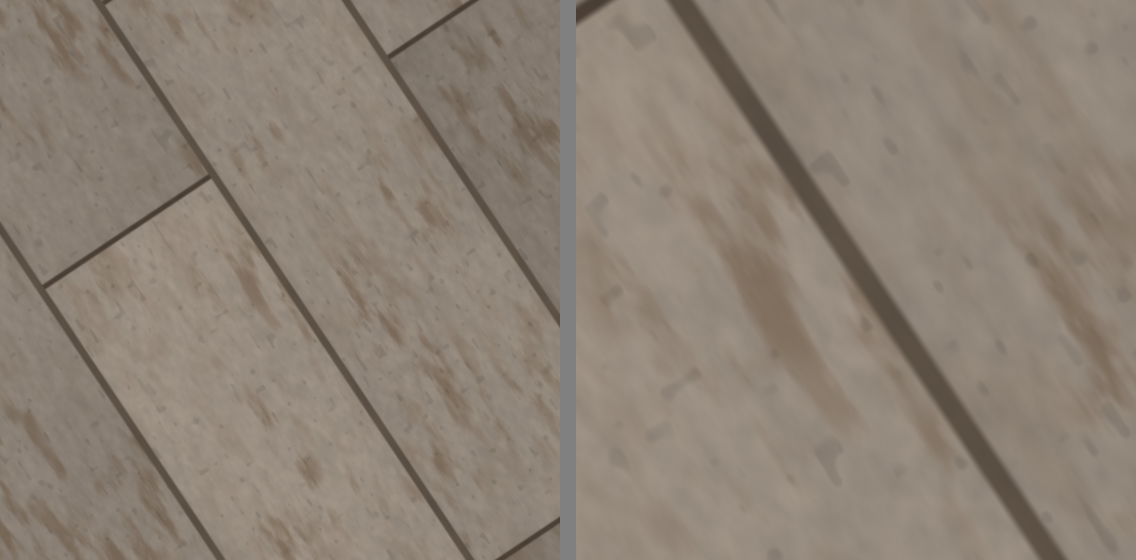
Left: the whole. Right: its middle third, enlarged.
Give the GLSL for this texture, as a WebGL 2 fragment shader.

```glsl
#version 300 es
precision highp float;
// Diagonal floor of long staggered stone planks with brown streaks and dark grout.

#define PLANK_WIDTH 0.370
#define PLANK_LENGTH 1.220
#define ROW_ORIGIN -0.226
#define EVEN_JOINT 0.470
#define ODD_JOINT 0.107
#define SEAM_HALF 0.0066
#define JOINT_HALF 0.0046
#define EDGE_SOFTNESS 0.0028
#define GRAIN_AMOUNT 0.075
#define CLOUD_AMOUNT 0.09
#define STAIN_AMOUNT 0.80

uniform vec2 u_resolution;
out vec4 fragColor;

const vec2 ALONG_AXIS = vec2(0.5547, -0.8321);
const vec3 STONE = vec3(0.568, 0.525, 0.480);
const vec3 STAIN = vec3(0.455, 0.385, 0.315);
const vec3 SEAM = vec3(0.355, 0.310, 0.265);
const vec3 JOINT = vec3(0.290, 0.245, 0.205);

// Brightness of the planks: two per row, cycling over four rows.
const float TONES[8] = float[8](1.045, 0.955, 1.005, 0.94, 0.905, 0.97, 0.96, 1.0);

float hash(vec2 p) {
    vec3 q = fract(p.xyx * 0.1031);
    q += dot(q, q.yzx + 33.33);
    return fract((q.x + q.y) * q.z);
}

float noise(vec2 p) {
    vec2 cell = floor(p), f = fract(p);
    f = f * f * (3.0 - 2.0 * f);
    float low = mix(hash(cell), hash(cell + vec2(1, 0)), f.x);
    float high = mix(hash(cell + vec2(0, 1)), hash(cell + vec2(1, 1)), f.x);
    return mix(low, high, f.y);
}

float fbm(vec2 p) {
    float sum = 0.0, weight = 0.5;
    for (int i = 0; i < 4; i++) {
        sum += weight * noise(p);
        p = p * 2.03 + 17.7;
        weight *= 0.5;
    }
    return sum / 0.9375;
}

// Distance to the nearest end of a repeat, given the position inside it.
float edgeDistance(float position, float size) {
    return min(position, size - position);
}

float lineMask(float distance, float halfWidth) {
    float soft = max(EDGE_SOFTNESS, 0.75 / u_resolution.y);
    return 1.0 - smoothstep(halfWidth - soft, halfWidth + soft, distance);
}

// Surface of one plank; q.x runs across it and q.y along it.
vec3 stoneColor(vec2 q, float tone) {
    float cloud = fbm(q * vec2(7.0, 4.0)) - 0.5;
    float grain = fbm(q * vec2(85.0, 42.0) + 31.0) - 0.5;
    float speckle = noise(q * vec2(130.0, 95.0) + 5.0) - 0.5;
    vec3 color = STONE * tone;
    color *= 1.0 + CLOUD_AMOUNT * cloud + GRAIN_AMOUNT * (1.6 * grain + 0.5 * speckle);

    // Brown streaks, gathered in loose patches.
    float patches = smoothstep(0.38, 0.70, fbm(q * vec2(10.0, 4.5) + 71.0));
    float streaks = smoothstep(0.42, 0.78, fbm(q * vec2(48.0, 15.0) + 13.0));
    float stain = streaks * (0.18 + 0.82 * patches);
    color = mix(color, STAIN * tone, STAIN_AMOUNT * stain);

    // Sparse dark flecks.
    float fleck = smoothstep(0.80, 0.97, noise(q * vec2(90.0, 60.0) + 43.0));
    return color * (1.0 - 0.09 * fleck);
}

void main() {
    // Plank space, measured from the upper left corner.
    vec2 p = gl_FragCoord.xy / u_resolution.y - vec2(0.0, 1.0);
    float along = dot(p, ALONG_AXIS);
    float across = dot(p, vec2(-ALONG_AXIS.y, ALONG_AXIS.x)) - ROW_ORIGIN;

    // Staggered layout.
    float row = floor(across / PLANK_WIDTH);
    float start = mod(row, 2.0) < 0.5 ? EVEN_JOINT : ODD_JOINT;
    float index = floor((along - start) / PLANK_LENGTH);
    vec2 local = vec2(across - row * PLANK_WIDTH, along - start - index * PLANK_LENGTH);
    int slot = int(mod(row, 4.0) * 2.0 + mod(index, 2.0) + 0.5);

    // Each plank shows its own part of the stone pattern.
    vec2 shift = vec2(row * 3.7 + 20.0, index * 5.3 + row * 1.9 + 20.0);
    vec3 color = stoneColor(local + shift, TONES[slot]);

    // Grout: narrow end joints under the wider long seams.
    float wear = 0.92 + 0.16 * fbm(vec2(across * 60.0, along * 22.0) + 90.0);
    float seamDistance = edgeDistance(local.x, PLANK_WIDTH);
    float jointDistance = edgeDistance(local.y, PLANK_LENGTH);
    color *= 1.0 - 0.05 * exp(-min(seamDistance, jointDistance) * 90.0);
    color = mix(color, JOINT * wear, lineMask(jointDistance, JOINT_HALF));
    color = mix(color, SEAM * wear, lineMask(seamDistance, SEAM_HALF));

    fragColor = vec4(color, 1.0);
}
```
